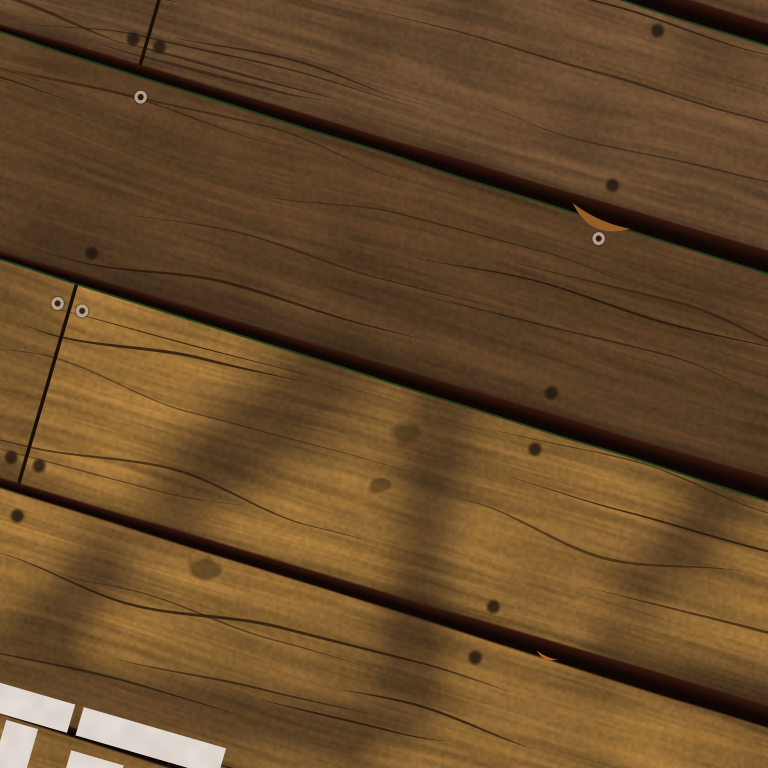
Reproduce this texture procedurally as a Shadertoy shader.

```glsl
// Weathered deck boards running diagonally, two in shade and two in dappled sun.
// Skewed board coordinates place gaps, butt joints and screws; stretched value
// noise gives the grain, and a loop scatters tapering cracks over each board.

float hash(vec2 p) {
    vec3 q = fract(p.xyx * 0.1031);
    q += dot(q, q.yzx + 33.33);
    return fract((q.x + q.y) * q.z);
}

float noise(vec2 p) {
    vec2 i = floor(p), f = fract(p);
    f = f * f * (3.0 - 2.0 * f);
    return mix(mix(hash(i), hash(i + vec2(1, 0)), f.x),
               mix(hash(i + vec2(0, 1)), hash(i + vec2(1, 1)), f.x), f.y);
}

// Antialiased coverage of a signed distance in canvas units
float cover(float d) {
    return clamp(0.5 - d * iResolution.y, 0.0, 1.0);
}

float box(vec2 p, vec2 lo, vec2 hi) {
    vec2 d = max(lo - p, p - hi);
    return max(d.x, d.y);
}

// Soft shadow around the segment a-b
float shadow(vec2 p, vec2 a, vec2 b, float width) {
    vec2 ab = b - a;
    float d = length(p - a - ab * clamp(dot(p - a, ab) / dot(ab, ab), 0.0, 1.0));
    return exp(-d * d / (width * width));
}

float stain(vec2 p, vec2 center, float radius) {
    float d = length((p - center) * vec2(1.0, 1.4)) + 0.012 * (noise(p * 70.0) - 0.5);
    return smoothstep(radius, radius * 0.5, d) * 0.5 * step(0.0, radius);
}

// Crescent hanging below its chord
float leaf(vec2 p, vec2 center, float halfLength) {
    p = mat2(0.91, -0.41, 0.41, 0.91) * (p - center) / halfLength;
    float arch = 1.0 - p.x * p.x;
    return max(p.y - 0.42 * arch, 0.12 * arch - p.y) * halfLength;
}

void mainImage(out vec4 fragColor, in vec2 fragCoord) {
    vec2 p = fragCoord / iResolution.xy;
    p.y = 1.0 - p.y;                               // y runs downward from here
    float across = (p.y - 0.305 * p.x - 0.0365) / 0.296;
    float along = p.x + 0.29 * p.y;
    float row = floor(across), f = across - row;
    bool jointed = mod(row, 2.0) > 0.5;

    // Board tone: shaded above, sunlit with soft shadows below
    vec3 wood = row < -0.5 ? vec3(0.39, 0.28, 0.18) : vec3(0.335, 0.235, 0.14);
    if (row > 0.5) {
        float shade = shadow(p, vec2(0.43, 0.48), vec2(0.24, 0.64), 0.06)
                    + shadow(p, vec2(0.575, 0.53), vec2(0.53, 0.92), 0.05)
                    + shadow(p, vec2(0.13, 0.74), vec2(0.06, 0.82), 0.05)
                    + shadow(p, vec2(0.95, 0.64), vec2(0.84, 0.76), 0.05)
                    + shadow(p, vec2(0.8, 0.85), vec2(1.0, 0.91), 0.045)
                    + shadow(p, vec2(0.0, 0.88), vec2(0.45, 0.96), 0.045);
        shade += 0.5 * (noise(p * 7.0) - 0.4) + (jointed && along < 0.207 ? 0.4 : 0.0);
        wood = mix(vec3(0.57, 0.415, 0.205), vec3(0.35, 0.25, 0.14), clamp(shade, 0.0, 1.0));
    }

    // Grain and fine wear
    float warp = noise(vec2(along * 3.0, across * 3.0));
    float grain = noise(vec2(along * 5.0 + row * 17.0, across * 32.0 + warp * 4.0));
    float fiber = noise(vec2(along * 14.0, across * 85.0 + warp * 7.0));
    wood *= 0.74 + 0.24 * grain + 0.16 * fiber + 0.12 * noise(p * 210.0);
    wood *= 0.92 + 0.16 * noise(p * 13.0 + row);
    wood *= 1.0 - 0.25 * smoothstep(0.86, 1.0, f);

    // Cracks, slightly oblique to the boards
    for (int i = 0; i < 9; i++) {
        vec2 id = vec2(float(i) * 3.0 + 1.0, row + 9.0);
        float span = 0.25 + 0.5 * hash(id);
        float t = (along - hash(id + 31.0) * 1.2 + 0.2) / span;
        float middle = 0.1 + 0.8 * hash(id + 57.0) - 0.16 * (t - 0.5) * span
                     + 0.12 * (noise(vec2(along * 5.0, id.x + id.y * 7.0)) - 0.5);
        float thickness = 0.006 * t * (1.0 - t) * (0.5 + hash(id + 83.0));
        float crack = cover(abs(f - middle) * 0.283 - thickness) * step(abs(t - 0.5), 0.5);
        wood = mix(wood, vec3(0.13, 0.08, 0.04), crack * (0.45 + 0.4 * hash(id + 5.0)));
    }
    float stains = stain(p, vec2(0.527, 0.566), 0.025) + stain(p, vec2(0.495, 0.632), 0.016)
                 + stain(p, vec2(0.267, 0.74), 0.025);
    wood = mix(wood, vec3(0.21, 0.16, 0.08), stains);

    // Butt joints and screws, one screw near each edge at every joist
    if (jointed) wood = mix(wood, vec3(0.1, 0.06, 0.03), cover(abs(along - 0.207) - 0.0024));
    float joist = round((along - 0.217) / 0.652);
    vec2 screw = vec2(along - 0.217 - 0.652 * joist, (abs(f - 0.5) - 0.375) * 0.283);
    if (jointed && joist == 0.0) screw.x = abs(screw.x + 0.01) - 0.02;
    screw += 0.008 * (hash(vec2(row + 5.0, joist + step(0.5, f) * 3.0)) - 0.5);
    float r = length(screw);
    bool shiny = f < 0.5 && row > -0.5 && row + joist < 1.5;
    wood = mix(wood, vec3(0.12, 0.08, 0.05), 0.8 * smoothstep(0.012, 0.005, r));
    if (shiny) wood = mix(wood, vec3(0.78, 0.7, 0.62), 0.85 * cover(abs(r - 0.0062) - 0.0022));

    // Gaps widen to the right, with a red upper lip and a green lower rim
    float seam = round(across);
    float offset = (across - seam) * 0.283;
    float halfGap = 0.0055 + 0.0085 * p.x + 0.002 * (noise(vec2(along * 9.0, seam)) - 0.5);
    vec3 gap = mix(vec3(0.2, 0.08, 0.045), vec3(0.06, 0.025, 0.015),
                   smoothstep(-halfGap, halfGap * 0.3, offset));
    vec3 col = mix(wood, gap, smoothstep(0.002, -0.002, abs(offset) - halfGap));
    if (seam < 1.5) col = mix(col, vec3(0.09, 0.25, 0.11), 0.75 * cover(abs(offset - halfGap) - 0.0013));

    // Fallen leaf slivers
    col = mix(col, vec3(0.58, 0.36, 0.15), cover(leaf(p, vec2(0.783, 0.281), 0.041)));
    col = mix(col, vec3(0.7, 0.4, 0.12), cover(leaf(p, vec2(0.712, 0.853), 0.014)));

    // White painted slats in the corner
    vec2 slat = vec2(along, p.y - 0.29 * p.x);
    float white = min(box(slat, vec2(-1.0, 0.889), vec2(0.364, 0.929)),
                      box(slat, vec2(0.376, 0.889), vec2(0.577, 0.929)));
    white = min(white, min(box(slat, vec2(0.28, 0.935), vec2(0.325, 2.0)),
                           box(slat, vec2(0.376, 0.95), vec2(0.45, 2.0))));
    col = mix(col, vec3(0.87, 0.84, 0.81) * (0.97 + 0.06 * noise(p * 60.0)), cover(white));
    fragColor = vec4(col, 1.0);
}
```
